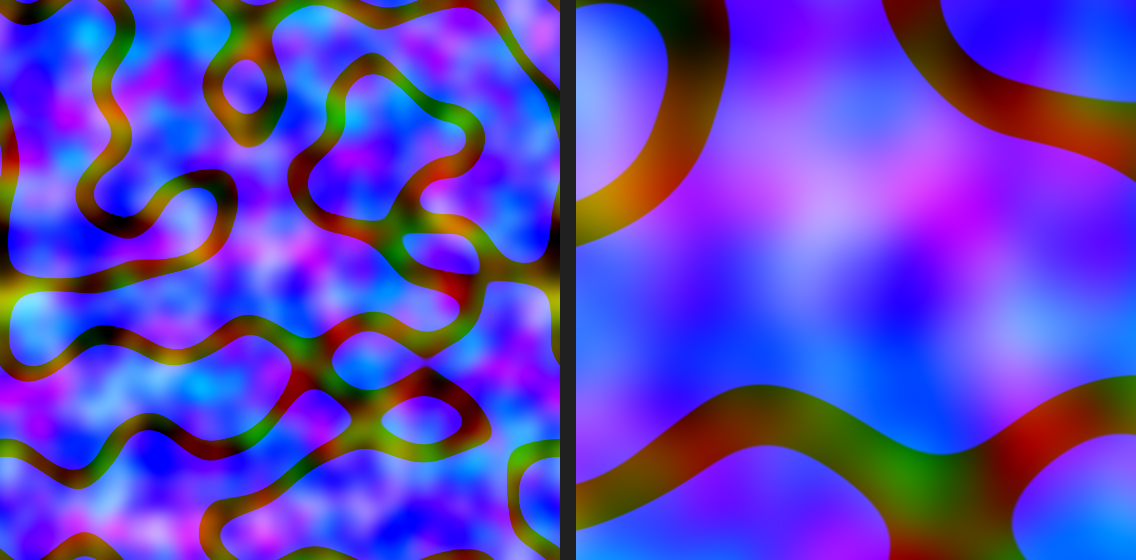
Left, the full canvas; right, a detail of the centre.
A three.js fragment shader for this texture:

```glsl
// Winding olive and rust veins over a cloudy blue-violet ground.
// Wrapped gradient noise gives the veins as a band around its zero level;
// two more layers drive red and green, while the veins switch blue off.

#define VEIN_CELLS 5.0
#define VEIN_WIDTH 0.082
#define EDGE_SOFTNESS 0.005
#define CLOUD_CELLS 8.0
#define CLOUD_GAIN 0.5
#define RED_MEAN 0.34
#define GREEN_MEAN 0.27
#define CLOUD_CONTRAST 0.78
#define SEED 3.0

varying vec2 vUv;

const float TAU = 6.2831853;

float hash(vec2 p, float seed) {
  return fract(sin(dot(p, vec2(127.1, 311.7)) + seed * 74.7) * 43758.5453);
}

// Slope contribution of one lattice corner, wrapped to the period
float corner(vec2 cell, vec2 offset, vec2 local, float period, float seed) {
  float angle = TAU * hash(mod(cell + offset, period), seed);
  return dot(vec2(cos(angle), sin(angle)), local - offset);
}

// Tiling gradient noise, centred on zero
float gradientNoise(vec2 uv, float period, float seed) {
  vec2 p = uv * period;
  vec2 cell = floor(p);
  vec2 f = p - cell;
  vec2 w = f * f * f * (f * (f * 6.0 - 15.0) + 10.0);
  float low = mix(corner(cell, vec2(0.0, 0.0), f, period, seed),
                  corner(cell, vec2(1.0, 0.0), f, period, seed), w.x);
  float high = mix(corner(cell, vec2(0.0, 1.0), f, period, seed),
                   corner(cell, vec2(1.0, 1.0), f, period, seed), w.x);
  return mix(low, high, w.y);
}

// Two octaves of soft cloud
float cloud(vec2 uv, float seed) {
  return gradientNoise(uv, CLOUD_CELLS, seed)
       + CLOUD_GAIN * gradientNoise(uv, CLOUD_CELLS * 2.0, seed + 1.0);
}

void main() {
  // Veins: where the broad noise is close to zero
  float level = abs(gradientNoise(vUv, VEIN_CELLS, SEED));
  float ground = smoothstep(VEIN_WIDTH - EDGE_SOFTNESS,
                            VEIN_WIDTH + EDGE_SOFTNESS, level);

  // Clouds: independent red and green, shared by veins and ground
  float red = RED_MEAN + CLOUD_CONTRAST * cloud(vUv, SEED + 10.0);
  float green = GREEN_MEAN + CLOUD_CONTRAST * cloud(vUv, SEED + 20.0);

  gl_FragColor = vec4(clamp(vec3(red, green, ground), 0.0, 1.0), 1.0);
}
```
